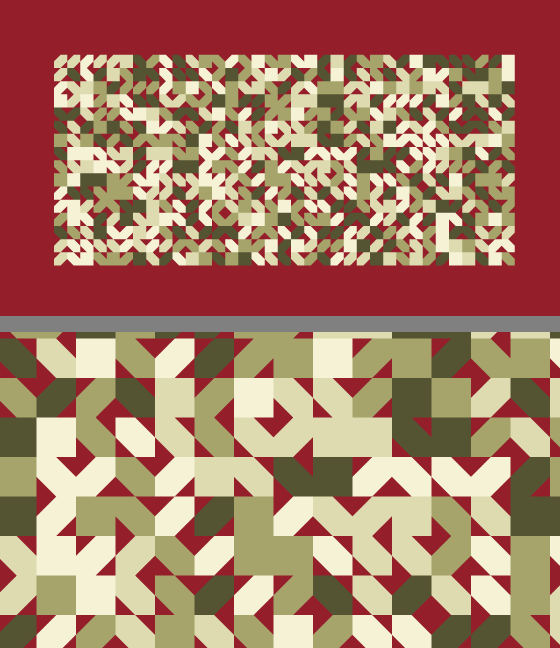
Top, the full canvas; bottom, a detail of the centre.
A WebGL 1 fragment shader for this pattern:

```glsl
precision highp float;

// A 35 by 16 mosaic of square tiles on a plain crimson ground.
// Each tile takes a random tone and is left whole or loses two opposite
// corners, so that neighbours join into diagonal ribbons and zigzags.

uniform vec2 u_resolution;

const vec2 GRID = vec2(35.0, 16.0);
const vec3 CRIMSON = vec3(0.58, 0.12, 0.17);

float hash(vec2 cell, float seed) {
  vec3 q = fract(vec3(cell.xyx + seed) * vec3(0.1031, 0.1130, 0.0973));
  q += dot(q, q.yzx + 33.33);
  return fract((q.x + q.y) * q.z);
}

vec3 tileTone(float pick) {
  if (pick < 0.25) return vec3(0.96, 0.95, 0.84);  // cream
  if (pick < 0.50) return vec3(0.87, 0.86, 0.69);  // pale khaki
  if (pick < 0.76) return vec3(0.65, 0.64, 0.42);  // olive
  return vec3(0.33, 0.33, 0.20);                   // dark moss
}

// Whole square, falling band or rising band; corner cuts span half a side.
bool insideTile(vec2 local, float pick) {
  if (pick < 0.32) return true;
  float across = pick < 0.69 ? local.x + local.y - 1.0 : local.x - local.y;
  return abs(across) < 0.5;
}

vec3 mosaic(vec2 p) {
  vec2 cell = floor(p);
  bool onGrid = all(greaterThanEqual(cell, vec2(0.0))) && all(lessThan(cell, GRID));
  if (!onGrid || !insideTile(p - cell, hash(cell, 17.3))) return CRIMSON;
  return tileTone(hash(cell, 71.9));
}

void main() {
  // Average a 4 by 4 set of samples to smooth every edge without seams.
  vec3 color = vec3(0.0);
  for (int j = 0; j < 4; j++) {
    for (int i = 0; i < 4; i++) {
      vec2 offset = (vec2(float(i), float(j)) + 0.5) / 4.0 - 0.5;
      vec2 centred = (gl_FragCoord.xy + offset - 0.5 * u_resolution) / u_resolution.y;
      // 24 tiles fill the canvas height; the panel sits slightly off centre.
      color += mosaic(centred * 24.0 + 0.5 * GRID + vec2(-0.3333, 0.1667));
    }
  }
  gl_FragColor = vec4(color / 16.0, 1.0);
}
```
